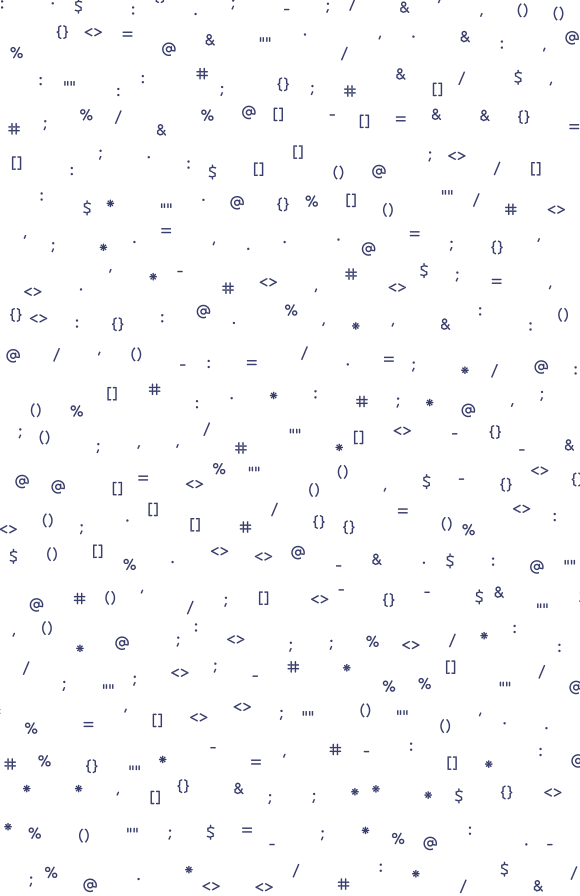
This pattern is drawn by a WebGL 1 fragment shader. Its source:

```glsl
precision highp float;
// Small navy code symbols scattered loosely over a white ground.
// Each cell of a staggered, jittered grid holds one symbol, drawn as a
// stroked distance field made of segments and rings.

uniform vec2 u_resolution;

#define UNITS_HIGH 768.0   // drawing units along the canvas height
#define CELL 34.0          // mean spacing of symbols
#define JITTER 0.56        // spread of a symbol inside its cell
#define STROKE 0.62        // half width of a line
#define SYMBOLS 18.0       // number of symbol kinds
#define INK vec3(0.22, 0.24, 0.42)
#define PAPER vec3(1.0)

float hash(vec2 p) {
  vec3 h = fract(vec3(p.xyx) * vec3(0.1031, 0.1030, 0.0973));
  h += dot(h, h.yzx + 33.33);
  return fract((h.x + h.y) * h.z);
}

// Distance to the segment from e.xy to e.zw
float seg(vec2 p, vec4 e) {
  vec2 a = p - e.xy, b = e.zw - e.xy;
  return length(a - b * clamp(dot(a, b) / dot(b, b), 0.0, 1.0));
}

float ring(vec2 p, vec2 center, float radius) {
  return abs(length(p - center) - radius);
}

// Paired brackets, with p folded into one quadrant
float angles(vec2 p) { return seg(p, vec4(6.8, 0.0, 1.4, 2.9)); }

float parens(vec2 p) {
  return p.y > 5.3 ? length(p - vec2(1.6, 5.3)) : ring(p, vec2(-4.4, 0.0), 8.0);
}

float braces(vec2 p) {
  float d = min(seg(p, vec4(4.3, 0.0, 3.1, 0.9)), seg(p, vec4(3.1, 0.9, 3.0, 4.4)));
  return min(d, seg(p, vec4(3.0, 4.4, 1.4, 5.3)));
}

float squares(vec2 p) {
  return min(seg(p, vec4(3.4, 0.0, 3.4, 5.2)), seg(p, vec4(3.4, 5.2, 1.3, 5.2)));
}

// Signs with point symmetry, with p turned into the upper half
float dollar(vec2 p) {
  float d = min(seg(p, vec4(2.6, 3.6, 0.3, 4.2)), seg(p, vec4(0.3, 4.2, -2.3, 3.3)));
  d = min(d, min(seg(p, vec4(-2.3, 3.3, -2.2, 1.2)), seg(p, vec4(-2.2, 1.2, 0.0, 0.0))));
  return min(d, seg(p, vec4(0.0, 4.2, 0.0, 5.8)));
}

float percent(vec2 p) {
  return min(seg(p, vec4(0.0, 0.0, 2.4, 4.3)), ring(p, vec2(-3.0, 2.5), 1.7));
}

float ampersand(vec2 p) {
  float d = min(ring(p, vec2(-0.6, 2.6), 1.7), seg(p, vec4(-1.8, 1.4, 3.6, -4.3)));
  d = min(d, min(seg(p, vec4(-0.4, 0.7, -3.0, -1.0)), seg(p, vec4(-3.0, -1.0, -3.0, -3.1))));
  d = min(d, min(seg(p, vec4(-3.0, -3.1, -1.0, -4.3)), seg(p, vec4(-1.0, -4.3, 1.2, -3.6))));
  return min(d, seg(p, vec4(1.2, -3.6, 3.0, -0.6)));
}

float atSign(vec2 p) {
  bool gap = p.x > 2.2 && p.y < -1.5;
  float outer = gap ? 9.0 : ring(p, vec2(0.0), 5.2);
  float stem = min(seg(p, vec4(2.1, 2.1, 2.1, -1.0)), seg(p, vec4(2.1, -1.0, 4.9, -1.4)));
  return min(outer, min(ring(p, vec2(0.0), 2.1), stem));
}

float asterisk(vec2 p) {
  return min(seg(p, vec4(0.0, 0.0, 2.6, 0.0)), seg(p, vec4(0.0, 0.0, 1.8, 1.8)));
}

float dotMark(vec2 p) { return length(p) - 0.35; }
float comma(vec2 p) { return seg(p, vec4(0.4, 0.6, -0.5, -1.5)); }

// Signed distance to one symbol, chosen by its index
float symbol(float id, vec2 q) {
  vec2 p = abs(q);
  vec2 turned = q.y < 0.0 ? -q : q;
  float d;
  if (id < 1.0) d = angles(p);
  else if (id < 2.0) d = parens(p);
  else if (id < 3.0) d = braces(p);
  else if (id < 4.0) d = squares(p);
  else if (id < 5.0) d = dollar(turned);
  else if (id < 6.0) d = percent(turned);
  else if (id < 7.0) d = ampersand(q);
  else if (id < 8.0) d = atSign(q);
  else if (id < 9.0) d = min(seg(p, vec4(0.0, 1.6, 4.3, 1.6)), seg(p, vec4(1.8, 0.0, 1.8, 4.3)));
  else if (id < 10.0) d = seg(p, vec4(0.0, 1.6, 3.6, 1.6));
  else if (id < 11.0) d = seg(q, vec4(-2.2, -5.2, 2.2, 5.2));
  else if (id < 12.0) d = asterisk(p.y > p.x ? p.yx : p);
  else if (id < 13.0) d = seg(vec2(abs(p.x - 2.7), q.y), vec4(1.2, -1.4, 1.2, 1.4));
  else if (id < 14.0) d = seg(p, vec4(0.0, 0.0, 1.7, 0.0));
  else if (id < 15.0) d = dotMark(p - vec2(0.0, 2.6));
  else if (id < 16.0) d = min(dotMark(q - vec2(0.3, 3.0)), comma(q + vec2(0.0, 2.6)));
  else if (id < 17.0) d = comma(q);
  else d = dotMark(q);
  return d - STROKE;
}

void main() {
  float pixel = UNITS_HIGH / u_resolution.y;
  vec2 p = gl_FragCoord.xy * pixel / CELL;
  float d = CELL;
  // Nearest symbol among the neighbouring cells; every row is shifted
  for (int j = -1; j <= 1; j++) {
    float row = floor(p.y) + float(j);
    float shift = fract(row * 0.382);
    for (int i = -1; i <= 1; i++) {
      vec2 cell = vec2(floor(p.x + shift) + float(i), row) + 40.0;
      vec2 offset = vec2(hash(cell), hash(cell + 71.3)) - 0.5;
      vec2 center = cell - 39.5 + JITTER * offset - vec2(shift, 0.0);
      float id = floor(hash(cell + 157.9) * SYMBOLS);
      d = min(d, symbol(id, (p - center) * CELL));
    }
  }
  float coverage = clamp(0.5 - d / pixel, 0.0, 1.0);
  gl_FragColor = vec4(mix(PAPER, INK, coverage), 1.0);
}
```
